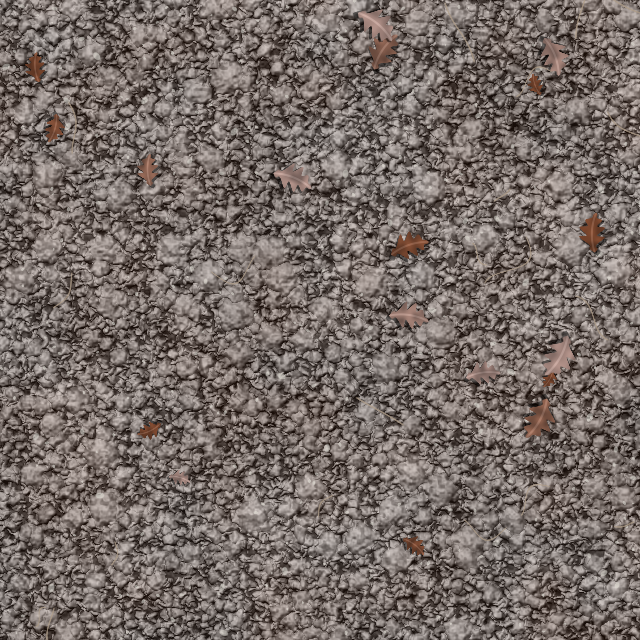
A three.js fragment shader for this texture:

```glsl
// Crumbly grey-brown soil strewn with pale grit, fibres and dry lobed leaves.
// Layers of scattered rough domes form a height field, which is lit softly
// and darkened between the clods; the litter is then laid over it in loops.

varying vec2 vUv;

const vec3 SOIL_TINT = vec3(0.010, -0.028, -0.045);
const vec3 GRIT_PALE = vec3(0.82, 0.80, 0.77);
const vec3 FIBRE_STRAW = vec3(0.68, 0.61, 0.53);
const vec3 LEAF_PINK = vec3(0.61, 0.50, 0.47);
const vec3 LEAF_RUST = vec3(0.45, 0.26, 0.17);
const vec3 LIGHT_DIR = vec3(-0.10, 0.32, 0.94);

float hash(vec2 p) {
  return fract(sin(dot(p, vec2(127.1, 311.7))) * 43758.5453);
}

vec2 hash2(vec2 p) {
  return vec2(hash(p), hash(p + 17.0));
}

float noise(vec2 p) {
  vec2 i = floor(p), f = fract(p);
  f = f * f * (3.0 - 2.0 * f);
  float low = mix(hash(i), hash(i + vec2(1.0, 0.0)), f.x);
  float high = mix(hash(i + vec2(0.0, 1.0)), hash(i + 1.0), f.x);
  return mix(low, high, f.y);
}

vec2 rotate(vec2 p, float angle) {
  float c = cos(angle), s = sin(angle);
  return vec2(c * p.x + s * p.y, c * p.y - s * p.x);
}

vec2 taller(vec2 a, vec2 b) {
  return a.x > b.x ? a : b;
}

// Tallest dome at p as (height, closeness to its middle).
vec2 clods(vec2 p, float cells, float share, float steepness, float seed) {
  vec2 q = p * cells, base = floor(q);
  vec2 top = vec2(0.0);
  for (int y = -1; y <= 1; y++) {
    for (int x = -1; x <= 1; x++) {
      vec2 id = base + vec2(float(x), float(y));
      vec2 centre = id + 0.1 + 0.8 * hash2(id + seed);
      float radius = mix(0.30, 0.68, hash(id + seed + 29.0));
      vec2 d = (q - centre) / radius;
      float dome = step(hash(id + seed + 53.0), share) * (1.0 - dot(d, d));
      top = taller(top, vec2(dome * radius * steepness / cells, dome));
    }
  }
  return top;
}

// Clods of falling size with a rough, grainy skin.
vec2 soil(vec2 p) {
  vec2 warp = vec2(noise(p * 85.0), noise(p * 85.0 + 31.0)) - 0.5;
  vec2 fineWarp = vec2(noise(p * 190.0 + 11.0), noise(p * 190.0 + 67.0)) - 0.5;
  vec2 q = p + 0.009 * warp + 0.004 * fineWarp;
  vec2 s = clods(q, 22.0, 0.22, 0.55, 3.0);
  s = taller(s, clods(q, 40.0, 0.45, 0.75, 41.0));
  s = taller(s, clods(q, 66.0, 0.75, 0.85, 73.0));
  s = taller(s, clods(q, 118.0, 1.0, 0.85, 97.0));
  s.x += 0.0042 * noise(p * 105.0 + 5.0) + 0.0021 * noise(p * 215.0);
  return s;
}

float soilShade(vec2 p) {
  float e = 0.0014;
  vec2 s = soil(p);
  vec2 slope = vec2(soil(p + vec2(e, 0.0)).x, soil(p + vec2(0.0, e)).x) - s.x;
  float lit = max(dot(normalize(vec3(-0.80 * slope / e, 1.0)), LIGHT_DIR), 0.0);
  float rim = mix(0.55, 1.0, smoothstep(0.0, 0.45, s.y));
  float depth = mix(0.62, 1.0, smoothstep(0.001, 0.0075, s.x));
  float pits = mix(0.74, 1.0, smoothstep(0.15, 0.50, noise(p * 150.0 + 83.0)));
  float patches = 0.07 * (noise(p * 10.0) - 0.5);
  float speckle = 0.14 * (noise(p * 270.0) - 0.5) + 0.10 * (noise(p * 130.0) - 0.5);
  return clamp(0.70 * lit * rim * depth * pits + patches + speckle + 0.01, 0.08, 0.80);
}

// Coverage of small stones, at most one per cell.
float grit(vec2 p, float cells, float share) {
  vec2 q = p * cells, id = floor(q);
  vec2 d = rotate(q - id - 0.3 - 0.4 * hash2(id + 7.0), 6.28 * hash(id));
  float radius = mix(0.10, 0.24, hash(id + 2.0));
  float cover = 1.0 - smoothstep(radius - 0.05, radius + 0.05, length(d * vec2(0.8, 1.2)));
  return cover * step(hash(id + 5.0), share);
}

// Lobed outline along x from -1 to 1.
float leafMask(vec2 q) {
  float lobes = 0.70 + 0.30 * cos(q.x * 13.0 - abs(q.y) * 5.0);
  float halfWidth = 0.68 * (1.0 - q.x * q.x) * lobes;
  return 1.0 - smoothstep(-0.04, 0.04, abs(q.y) - halfWidth);
}

vec3 addLeaf(vec3 ground, vec2 p, float seed) {
  float size = mix(0.016, 0.038, hash(vec2(seed, 3.0)));
  vec2 q = rotate(p - hash2(vec2(seed, 1.0)), 6.28 * hash(vec2(seed, 5.0))) / size;
  q.y += 0.18 * q.x * q.x;
  vec3 tone = mix(LEAF_PINK, LEAF_RUST, smoothstep(0.3, 0.7, hash(vec2(seed, 8.0))));
  float rib = 1.0 - smoothstep(0.02, 0.08, abs(q.y));
  float mottle = 0.72 + 0.45 * noise(q * 3.0 + seed);
  vec3 shadowed = ground * (1.0 - 0.5 * leafMask(q * 0.93 + 0.08));
  return mix(shadowed, tone * mottle + 0.10 * rib, leafMask(q));
}

// Thin curved stalk.
float fibre(vec2 p, float seed) {
  float reach = mix(0.015, 0.055, hash(vec2(seed, 21.0)));
  vec2 q = rotate(p - hash2(vec2(seed, 23.0)), 6.28 * hash(vec2(seed, 27.0)));
  float curve = (hash(vec2(seed, 29.0)) - 0.5) * reach * sin(2.4 * q.x / reach + seed);
  float ends = 1.0 - smoothstep(0.9, 1.0, abs(q.x) / reach);
  return ends * (1.0 - smoothstep(0.0005, 0.0018, abs(q.y - curve)));
}

void main() {
  float shade = soilShade(vUv);
  vec3 color = vec3(shade) + SOIL_TINT * (0.7 + 0.6 * noise(vUv * 14.0 + 50.0));
  float stones = max(grit(vUv, 42.0, 0.03), grit(vUv + 0.37, 85.0, 0.05));
  color = mix(color, GRIT_PALE * (0.70 + 0.45 * shade), 0.85 * stones);
  for (int i = 0; i < 18; i++) color = addLeaf(color, vUv, float(i) + 1.0);
  for (int i = 0; i < 20; i++) color = mix(color, FIBRE_STRAW, 0.75 * fibre(vUv, float(i) + 1.0));
  gl_FragColor = vec4(color, 1.0);
}
```
